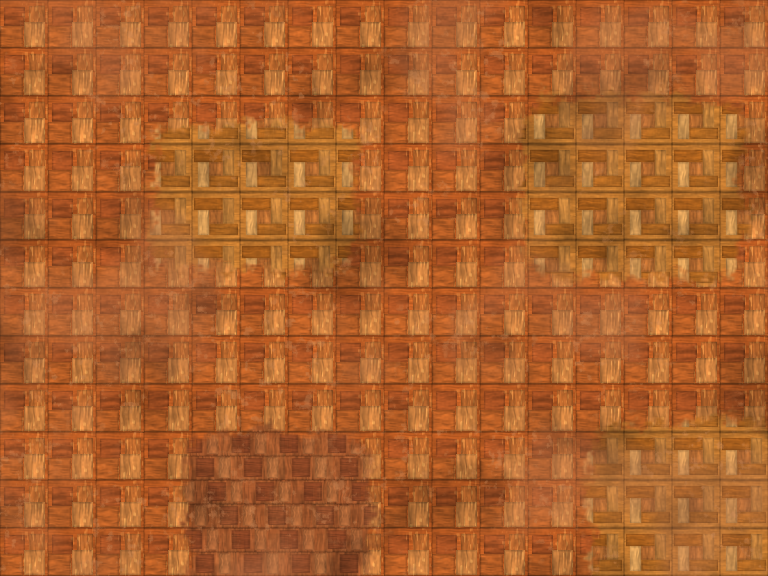
Give the GLSL for this pattern, as a Shadertoy shader.

```glsl
const float ROWS = 12.0;

float hash(vec2 p) {
    vec3 q = fract(p.xyx * vec3(0.1031, 0.1030, 0.0973));
    q += dot(q, q.yzx + 33.33);
    return fract((q.x + q.y) * q.z);
}

float noise(vec2 p) {
    vec2 i = floor(p), f = fract(p);
    f = f * f * (3.0 - 2.0 * f);
    return mix(mix(hash(i), hash(i + vec2(1, 0)), f.x),
               mix(hash(i + vec2(0, 1)), hash(i + vec2(1, 1)), f.x), f.y);
}

float fbm(vec2 p) {
    float sum = 0.0, weight = 0.5;
    for (int i = 0; i < 4; i++) {
        sum += weight * noise(p);
        p = p * 2.03 + 17.1;
        weight *= 0.5;
    }
    return sum / 0.9375;
}

float boxDistance(vec2 p, vec2 halfSize, float radius) {
    vec2 d = abs(p) - halfSize + radius;
    return length(max(d, 0.0)) + min(max(d.x, d.y), 0.0) - radius;
}

// Wood streaks running along the board, centred on zero
float grain(vec2 p, bool upright, float seed) {
    vec2 q = upright ? p : p.yx;
    q.x += 0.05 * noise(q * 5.0 + seed);
    float broad = noise(q * vec2(13.0, 2.5) + seed);
    float fine = noise(q * vec2(34.0, 6.0) + seed * 1.7);
    return 0.5 * broad + 0.5 * fine - 0.5;
}

// Lays one board over the ground; box holds its lower left and upper right
vec3 board(vec3 ground, vec2 f, vec4 box, vec3 tone, bool upright, float seed, float px) {
    float d = boxDistance(f - 0.5 * (box.xy + box.zw), 0.5 * (box.zw - box.xy), 0.0);
    vec3 wood = tone * (1.0 + 0.5 * grain(f, upright, seed));
    wood *= 1.0 - 0.18 * smoothstep(-0.035 - px, 0.0, d);
    return mix(ground, wood, 1.0 - smoothstep(-0.5 * px, 0.5 * px, d));
}

float seam(float coord, float width, float px) {
    float d = min(fract(coord), 1.0 - fract(coord));
    return 1.0 - smoothstep(width, width + px, d);
}

// Red basket tile: upright pale block among crosswise boards
vec3 redTile(vec2 p, float px) {
    vec2 f = fract(p), cell = floor(p);
    float seed = 3.0 + 2.0 * hash(cell);
    vec3 c = vec3(0.70, 0.34, 0.13) * (1.0 + 0.4 * grain(f, false, seed));
    c = board(c, f, vec4(0.00, 0.00, 0.48, 0.46), vec3(0.72, 0.37, 0.15), false, seed + 11.0, px);
    c = board(c, f, vec4(0.08, 0.46, 0.52, 0.86), vec3(0.66, 0.32, 0.14), false, seed + 23.0, px);
    c = board(c, f, vec4(0.60, 0.50, 0.94, 0.88), vec3(0.74, 0.41, 0.18), true, seed + 31.0, px);
    c = board(c, f, vec4(0.50, 0.02, 0.94, 0.54), vec3(0.80, 0.50, 0.25), true, seed + 47.0, px);
    float fleck = noise(f * vec2(26.0, 9.0) + seed);
    c += vec3(0.12, 0.12, 0.07) * smoothstep(0.62, 0.9, fleck) * step(0.45, f.x);
    c *= 1.0 - 0.22 * seam(p.y, 0.015, px) - 0.12 * seam(p.x, 0.012, px);
    return c * (0.97 + 0.06 * hash(cell + 5.0));
}

// Ochre pinwheel tile: four boards around a small square
vec3 ochreTile(vec2 p, float px) {
    vec2 f = fract(p), cell = floor(p);
    float seed = 60.0 + 3.0 * hash(cell);
    vec3 c = vec3(0.76, 0.48, 0.19) * (1.0 + 0.35 * grain(f, false, seed));
    c = board(c, f, vec4(0.04, 0.62, 0.64, 0.88), vec3(0.65, 0.37, 0.11), false, seed + 7.0, px);
    c = board(c, f, vec4(0.64, 0.34, 0.88, 0.88), vec3(0.78, 0.52, 0.24), true, seed + 13.0, px);
    c = board(c, f, vec4(0.36, 0.10, 0.96, 0.34), vec3(0.68, 0.40, 0.13), false, seed + 19.0, px);
    c = board(c, f, vec4(0.12, 0.10, 0.36, 0.62), vec3(0.84, 0.62, 0.35), true, seed + 29.0, px);
    c = board(c, f, vec4(0.36, 0.34, 0.64, 0.62), vec3(0.71, 0.42, 0.19), true, seed + 37.0, px);
    return c * (1.0 - 0.3 * seam(p.y, 0.02, px) - 0.15 * seam(p.x, 0.012, px));
}

// Brown tile with short upright slats, staggered by row
vec3 brownTile(vec2 p, float px) {
    p.x += 0.25 * floor(p.y * 2.0);
    vec2 f = fract(p * vec2(1.0, 2.0));
    vec3 c = vec3(0.59, 0.32, 0.17) * (1.0 + 0.6 * grain(p, true, 80.0));
    c = board(c, f, vec4(0.08, 0.12, 0.46, 0.90), vec3(0.50, 0.25, 0.14), false, 91.0, 2.0 * px);
    c = board(c, f, vec4(0.56, 0.08, 0.80, 0.94), vec3(0.70, 0.42, 0.24), true, 97.0, 2.0 * px);
    return c * (1.0 - 0.18 * seam(p.y * 2.0, 0.03, 2.0 * px));
}

// Coverage of a worn, ragged patch
float patchMask(vec2 p, vec2 center, vec2 halfSize) {
    float ragged = 0.55 * (fbm(p * 2.2) - 0.5) + 0.25 * (noise(p * 11.0) - 0.5);
    return 1.0 - smoothstep(-0.2, 0.15, boxDistance(p - center, halfSize, 0.8) + ragged);
}

void mainImage(out vec4 fragColor, in vec2 fragCoord) {
    vec2 p = fragCoord / iResolution.y * ROWS;
    float px = ROWS / iResolution.y;
    vec3 color = redTile(p, px);

    // Repaired areas
    float ochre = patchMask(p, vec2(5.3, 7.9), vec2(2.2, 1.55));
    ochre = max(ochre, patchMask(p, vec2(13.2, 8.1), vec2(2.35, 1.9)));
    ochre = max(ochre, patchMask(p, vec2(14.4, 1.4), vec2(2.15, 1.8)));
    color = mix(color, ochreTile(p, px), 0.92 * ochre);
    float brown = patchMask(p, vec2(5.8, 1.3), vec2(1.9, 1.75));
    color = mix(color, brownTile(p, px), 0.85 * brown);

    // Dusty bloom, dark stains and fine scuffs
    float dust = smoothstep(0.42, 0.75, fbm(p * 0.55 + 4.0));
    color = mix(color, vec3(0.70, 0.44, 0.29), 0.38 * dust);
    color *= 1.0 - 0.2 * smoothstep(0.52, 0.78, fbm(p * 0.7 + 31.0));
    float scuff = smoothstep(0.58, 0.8, fbm(p * 7.0)) * smoothstep(0.4, 0.65, fbm(p * 0.8 + 9.0));
    color = mix(color, vec3(0.79, 0.53, 0.34), 0.4 * scuff);
    color *= 0.96 + 0.08 * noise(p * 22.0);
    fragColor = vec4(clamp(color, 0.0, 1.0), 1.0);
}
```
